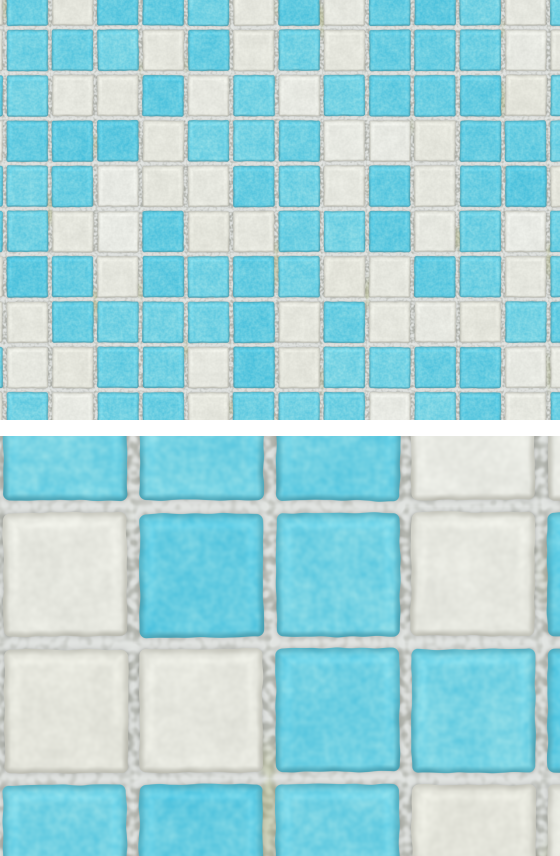
Top: the whole. Bottom: its middle third, enlarged.
A Shadertoy shader for this texture:

```glsl
// Pool mosaic: square blue and off-white glass tiles set in pale, speckled grout.

const float TILES_ACROSS = 12.36;            // pitches per canvas width
const vec2  GRID_OFFSET  = vec2(0.897, 0.34); // where the grid starts, in pitches
const float TILE_HALF    = 0.455;            // half tile side, in pitches
const float CORNER       = 0.05;
const float EDGE_WOBBLE  = 0.012;
const float RIM_WIDTH    = 0.055;
const int   GROUP        = 5;                // tiles per group in a row
const int   BLUE_IN_GROUP = 3;               // blue tiles in each group

const vec3 BLUE_DEEP   = vec3(0.33, 0.77, 0.87);
const vec3 BLUE_PALE   = vec3(0.57, 0.87, 0.91);
const vec3 BLUE_RIM    = vec3(0.29, 0.63, 0.70);
const vec3 WHITE_TILE  = vec3(0.90, 0.905, 0.875);
const vec3 WHITE_RIM   = vec3(0.73, 0.73, 0.69);
const vec3 GROUT_LIGHT = vec3(0.89, 0.90, 0.89);
const vec3 GROUT_DARK  = vec3(0.68, 0.69, 0.66);
const vec3 STAIN       = vec3(0.68, 0.70, 0.47);

// Integer hash: two values in 0..1 for a lattice point and a seed
vec2 hash2(ivec2 cell, uint seed) {
    uvec2 q = uvec2(cell) * uvec2(1597u, 3571u) + seed * 7919u;
    uint n = (q.x ^ (q.y * 40503u)) * 69069u;
    n ^= n >> 15; n *= 73244475u;
    n ^= n >> 16; n *= 73244475u;
    n ^= n >> 15;
    return vec2(n & 65535u, n >> 16) / 65535.0;
}

float cornerSlope(ivec2 cell, vec2 offset) {
    float angle = 6.2832 * hash2(cell, 9u).x;
    return dot(vec2(cos(angle), sin(angle)), offset);
}

// Gradient noise, about -0.7..0.7
float gradientNoise(vec2 p) {
    ivec2 i = ivec2(floor(p));
    vec2 f = fract(p);
    vec2 u = f * f * f * (f * (f * 6.0 - 15.0) + 10.0);
    float low  = mix(cornerSlope(i, f),
                     cornerSlope(i + ivec2(1, 0), f - vec2(1, 0)), u.x);
    float high = mix(cornerSlope(i + ivec2(0, 1), f - vec2(0, 1)),
                     cornerSlope(i + ivec2(1, 1), f - vec2(1, 1)), u.x);
    return mix(low, high, u.y);
}

float roundedBox(vec2 p, float halfSize, float radius) {
    vec2 q = abs(p) - halfSize + radius;
    return length(max(q, 0.0)) + min(max(q.x, q.y), 0.0) - radius;
}

// Each group in a row has a fixed count of blue tiles in a random arrangement
bool isBlue(ivec2 cell) {
    vec2 pick = hash2(ivec2(cell.x / GROUP, cell.y), 4u);
    int stride = pick.x < 0.5 ? 1 : 2;
    int shift = int(pick.y * 4.999);
    return (cell.x * stride + shift) % GROUP < BLUE_IN_GROUP;
}

vec3 groutColor(vec2 p, vec2 local) {
    float speckle = gradientNoise(p * 17.0) + 0.5 * gradientNoise(p * 8.0 + 31.0);
    float upright = smoothstep(-0.06, 0.06, abs(local.x) - abs(local.y));
    float dirt = smoothstep(-0.2, 0.8, speckle + 0.25 * upright);
    vec3 color = mix(GROUT_LIGHT, GROUT_DARK, dirt * mix(0.45, 0.85, upright));
    float stain = smoothstep(0.25, 0.55, gradientNoise(p * 0.8 + 5.0));
    return mix(color, STAIN, 0.5 * stain * upright);
}

vec3 tileColor(vec2 p, vec2 local, ivec2 cell, float d) {
    vec2 tone = hash2(cell, 2u);
    float grain = gradientNoise(p * 13.0) + 0.6 * gradientNoise(p * 23.0 + 7.0);
    float mottle = gradientNoise(p * 3.5 + 50.0);
    bool blue = isBlue(cell);

    // Glass body
    float pale = 0.12 + 0.5 * tone.x + 0.38 * grain + 0.3 * mottle;
    vec3 body = mix(BLUE_DEEP, BLUE_PALE, clamp(pale, -0.15, 1.2));
    vec3 cream = WHITE_TILE + 0.025 * grain + 0.03 * mottle;
    cream += (tone.x - 0.5) * vec3(0.02, 0.025, 0.04);
    vec3 color = blue ? body : cream;

    // Soft bevel light inside a darker rim, strongest along the foot
    float bevel = exp(-pow((d + 0.09) / 0.03, 2.0));
    color += bevel * 0.035 * (0.6 + local.y);
    float rim = smoothstep(-RIM_WIDTH, 0.0, d);
    float foot = smoothstep(0.2, -0.45, local.y);
    rim *= 0.6 + 0.3 * foot + 0.3 * gradientNoise(p * 6.0 + 90.0);
    return mix(color, blue ? BLUE_RIM : WHITE_RIM, clamp(rim, 0.0, 1.0));
}

void mainImage(out vec4 fragColor, in vec2 fragCoord) {
    float pixel = TILES_ACROSS / iResolution.x;
    vec2 p = fragCoord * pixel + GRID_OFFSET;
    ivec2 cell = ivec2(floor(p));
    vec2 local = fract(p) - 0.5;

    // Slightly uneven setting of each tile
    vec2 jitter = hash2(cell, 1u) - 0.5;
    float turn = 0.02 * (hash2(cell, 3u).x - 0.5);
    vec2 q = local - 0.014 * jitter;
    q += turn * vec2(-q.y, q.x);
    float d = roundedBox(q, TILE_HALF, CORNER) + EDGE_WOBBLE * gradientNoise(p * 7.0 + 20.0);

    // Grout with a thin contact shadow, then the tile over it
    vec3 color = groutColor(p, local);
    color *= 1.0 - 0.12 * exp(-max(d, 0.0) / 0.018);
    float cover = 1.0 - smoothstep(-0.7 * pixel, 0.7 * pixel, d);
    color = mix(color, tileColor(p, q, cell, d), cover);
    fragColor = vec4(clamp(color, 0.0, 1.0), 1.0);
}
```
